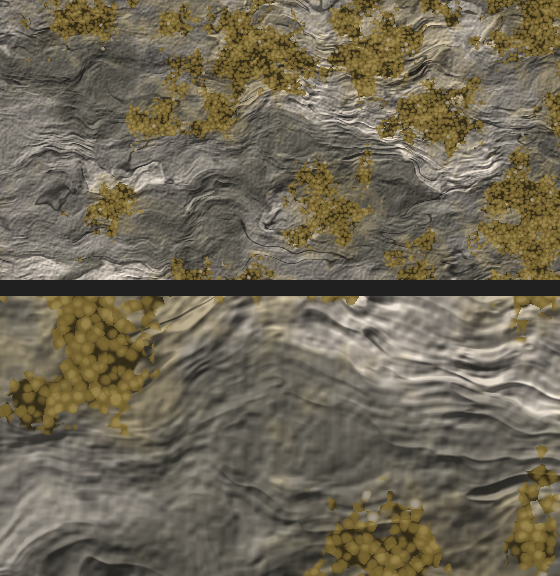
Top, the full canvas; bottom, a detail of the centre.
Write a Shadertoy shader that draws this texture.

```glsl
// Weathered grey masonry with chipped pale patches and clumps of golden moss.
// A warped height field (blocks, ledges, wrinkles, grain) is lit by its slope;
// moss is a layer of cellular grains grown over jittered round clumps.

#define BLOCK vec2(0.97, 0.43)
#define CLUMP_CELL 0.36
#define MOSS_GRAINS 78.0
#define LIGHT vec2(0.5, -0.85)
#define RELIEF_GAIN 0.62
#define STONE_DARK vec3(0.365, 0.352, 0.318)
#define STONE_MID vec3(0.485, 0.465, 0.435)
#define STONE_PALE vec3(0.645, 0.615, 0.575)
#define STAIN vec3(0.50, 0.455, 0.345)
#define MOSS_DARK vec3(0.19, 0.16, 0.08)
#define MOSS_GOLD vec3(0.46, 0.385, 0.18)
#define MOSS_TIP vec3(0.60, 0.52, 0.29)

float hash(vec2 p) {
    vec3 q = fract(vec3(p.xyx) * 0.1031);
    q += dot(q, q.yzx + 33.33);
    return fract((q.x + q.y) * q.z);
}

vec2 hash2(vec2 p) {
    return vec2(hash(p), hash(p + 71.7));
}

float noise(vec2 p) {
    vec2 i = floor(p), f = fract(p);
    f = f * f * f * (f * (f * 6.0 - 15.0) + 10.0);
    return mix(mix(hash(i), hash(i + vec2(1, 0)), f.x),
               mix(hash(i + vec2(0, 1)), hash(i + vec2(1, 1)), f.x), f.y);
}

float fbm(vec2 p, int octaves) {
    float sum = 0.0, amp = 0.5, total = 0.0;
    for (int i = 0; i < octaves; i++) {
        sum += amp * noise(p);
        total += amp;
        amp *= 0.5;
        p = p * 2.03 + 17.3;
    }
    return sum / total;
}

vec2 warp(vec2 p) {
    return p + 0.16 * (vec2(fbm(p * 5.0 + 3.0, 3), fbm(p * 5.0 + 41.0, 3)) - 0.5);
}

// 1 in the worn joints between the blocks, 0 on their faces
float joint(vec2 w) {
    vec2 g = (w - vec2(0.29, 0.30)) / BLOCK;
    g.x += 0.4 * floor(g.y);
    vec2 edge = (0.5 - abs(fract(g) - 0.5)) * BLOCK;
    return 1.0 - smoothstep(0.0, 0.06, min(edge.x, edge.y));
}

// Flaked areas showing fresh stone
float flakes(vec2 w) {
    float n = fbm(w * vec2(2.6, 4.6) + 8.0, 5) - 0.05 * joint(w);
    return smoothstep(0.585, 0.635, n);
}

float relief(vec2 p) {
    vec2 w = warp(p);
    float gap = joint(w);
    float rough = 0.25 + 0.5 * gap + smoothstep(0.42, 0.62, fbm(p * 4.0 + 60.0, 2));
    float wrinkle = 1.0 - abs(2.0 * fbm(w * vec2(10.0, 28.0), 3) - 1.0);
    float h = 0.055 * fbm(w * vec2(4.0, 7.0), 5) + 0.011 * rough * wrinkle;
    return h - 0.012 * gap - 0.008 * flakes(w) + 0.0028 * noise(p * 115.0);
}

// Thin, broken, mostly level cracks
float cracks(vec2 w) {
    float line = abs(fbm(w * vec2(2.4, 8.0) + 25.0, 4) - 0.5);
    float broken = smoothstep(0.46, 0.6, fbm(w * 6.0 + 90.0, 3) + 0.08 * joint(w));
    return (1.0 - smoothstep(0.004, 0.022, line)) * broken;
}

// Scattered clumps: 1 at a clump centre, 0 at its rim, negative outside
float clumps(vec2 p) {
    vec2 cell = floor(p / CLUMP_CELL);
    float field = -1.0;
    for (int y = -1; y <= 1; y++)
    for (int x = -1; x <= 1; x++) {
        vec2 c = cell + vec2(x, y);
        vec2 centre = (c + 0.15 + 0.7 * hash2(c + 13.0)) * CLUMP_CELL;
        float radius = mix(0.07, 0.19, hash(c + 37.0));
        if (hash(c + 59.0) < 0.66) field = max(field, 1.0 - length(p - centre) / radius);
    }
    return field;
}

// Nearest moss grain: x = distance in cells, y = its random value
vec2 grain(vec2 p) {
    vec2 cell = floor(p), best = vec2(9.0, 0.0);
    for (int y = -1; y <= 1; y++)
    for (int x = -1; x <= 1; x++) {
        vec2 c = cell + vec2(x, y);
        float d = length(c + hash2(c) - p);
        if (d < best.x) best = vec2(d, hash(c + 29.0));
    }
    return best;
}

void mainImage(out vec4 fragColor, in vec2 fragCoord) {
    vec2 p = fragCoord / iResolution.y;
    vec2 w = warp(p);

    // Light from the slope of the relief
    float e = 0.003, h = relief(p);
    vec2 slope = vec2(relief(p + vec2(e, 0)), relief(p + vec2(0, e))) - h;
    float lit = clamp(dot(slope / e, LIGHT), -0.8, 0.8);

    // Stone, flakes and stains
    vec3 col = mix(STONE_DARK, STONE_MID, smoothstep(0.36, 0.58, fbm(w * vec2(3.0, 5.0) + 50.0, 5)));
    float mottle = fbm(p * 22.0, 4);
    col = mix(col, STONE_PALE, flakes(w) * smoothstep(0.2, 0.55, mottle + 0.1));
    float field = clumps(p + 0.5 * (w - p));
    float halo = smoothstep(-0.7, 0.2, field + 2.0 * (mottle - 0.5));
    col = mix(col, STAIN, 0.6 * halo);
    col *= 1.0 + RELIEF_GAIN * lit + 0.35 * (mottle - 0.5);
    col *= (1.0 - 0.5 * cracks(w)) * (1.0 - 0.1 * joint(w));

    // Moss grains with dark gaps and a few pale specks
    vec2 g = grain(p * MOSS_GRAINS);
    float cover = field + 3.0 * (fbm(p * 13.0 + 5.0, 4) - 0.5) + 0.6 * (g.y - 0.5);
    float dome = 1.0 - smoothstep(0.1, 0.85, g.x);
    float tone = 0.55 * dome + 0.4 * g.y + 1.1 * (fbm(p * 26.0 + 70.0, 3) - 0.5) + 0.25 * lit;
    vec3 moss = mix(MOSS_DARK, MOSS_GOLD, smoothstep(0.05, 0.5, tone));
    moss = mix(moss, MOSS_TIP, smoothstep(0.55, 1.05, tone));
    moss = mix(moss, STONE_PALE, smoothstep(0.982, 0.986, g.y) * dome);
    col = mix(col, moss, 0.94 * smoothstep(0.0, 0.16, cover));

    fragColor = vec4(clamp(col, 0.0, 1.0), 1.0);
}
```
